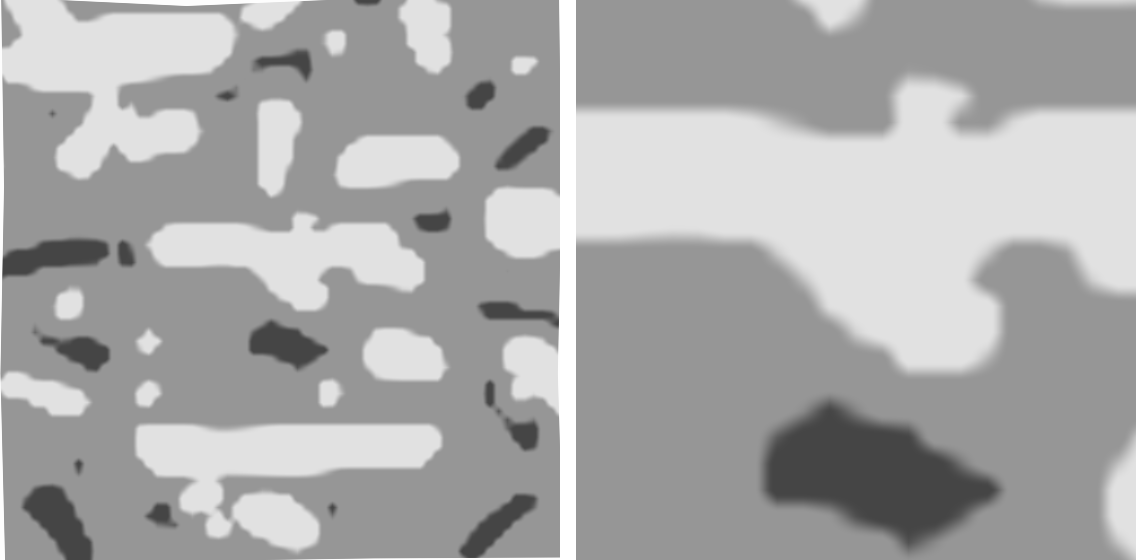
Left: the whole. Right: its middle third, enlarged.
This pattern is drawn by a Shadertoy shader. Its source:

```glsl
#define GREY  vec3(0.588)
#define LIGHT vec3(0.882)
#define DARK  vec3(0.272)
#define PAPER vec3(0.992)
#define LATTICE 64.0      // coarse samples across the canvas
#define WARP 0.055        // waviness of the outlines
#define WARP_SCALE 7.5
#define HALO 0.034        // grey gap kept between light and dark
#define MELT 0.025        // how far light parts flow together
#define SEED 3.0

vec3 hash3(vec2 p) {
    vec3 q = fract(vec3(p.xyx) * vec3(0.1031, 0.1030, 0.0973));
    q += dot(q, q.yxz + 33.33);
    return fract((q.xxy + q.yzz) * q.zyx);
}

vec2 noise2(vec2 p) {
    vec2 i = floor(p), f = fract(p);
    f = f * f * (3.0 - 2.0 * f);
    vec2 low  = mix(hash3(i).xy, hash3(i + vec2(1, 0)).xy, f.x);
    vec2 high = mix(hash3(i + vec2(0, 1)).xy, hash3(i + vec2(1, 1)).xy, f.x);
    return mix(low, high, f.y);
}

float smoothMin(float a, float b, float k) {
    float h = max(k - abs(a - b), 0.0) / k;
    return min(a, b) - 0.25 * h * h * k;
}

// Distance to jittered capsules, one per tile, lying mostly level
float strokes(vec2 p, vec2 tile, float halfLength, float radius, float presence, float seed) {
    vec2 home = floor(p / tile);
    float d = 1.0;
    for (int y = -1; y <= 1; y++)
    for (int x = -1; x <= 1; x++) {
        vec2 cell = home + vec2(x, y);
        vec3 place = hash3(cell + 17.0 * seed + SEED);
        if (place.z > presence) continue;
        vec3 form = hash3(cell + 29.0 * seed + SEED + 71.0);
        vec2 q = p - (cell + 0.25 + 0.5 * place.xy) * tile;
        float turn = 2.0 * form.x - 1.0;
        float angle = 1.57 * turn * turn * turn;
        vec2 along = vec2(cos(angle), sin(angle));
        float reach = halfLength * (0.5 + form.y);
        q -= along * clamp(dot(q, along), -reach, reach);
        d = min(d, length(q) - radius * (0.75 + 0.5 * form.z));
    }
    return d;
}

// Coverage of light (x) and dark (y) at one lattice sample
vec2 coverage(vec2 p) {
    vec2 w = p + WARP * (noise2(p * WARP_SCALE + SEED) - 0.5);
    float bands   = strokes(w, vec2(0.70, 0.36), 0.170, 0.047, 1.00, 1.0);
    float islands = strokes(w, vec2(0.21, 0.21), 0.040, 0.036, 0.55, 2.0);
    float dots    = strokes(w, vec2(0.17, 0.17), 0.004, 0.020, 0.30, 3.0);
    float light = min(smoothMin(bands, islands, MELT), dots);

    float shards = strokes(w, vec2(0.20, 0.16), 0.050, 0.022, 0.65, 4.0);
    float specks = strokes(p, vec2(0.25, 0.25), 0.001, 0.009, 0.45, 5.0);
    float dark = max(min(shards, specks), HALO - light);
    return clamp(0.5 - vec2(light, dark) * LATTICE * 2.0, 0.0, 1.0);
}

// Ragged paper margin: positive outside the printed sheet
float margin(float t, float inset, float seed) {
    float i = floor(t * 3.0);
    float width = mix(hash3(vec2(i, seed)).x, hash3(vec2(i + 1.0, seed)).x, fract(t * 3.0));
    return 0.018 * width - 0.007 - inset;
}

void mainImage(out vec4 fragColor, in vec2 fragCoord) {
    vec2 uv = fragCoord / iResolution.xy;

    // Blend the coarse samples, which leaves softly stepped outlines
    vec2 g = uv * LATTICE, i = floor(g), f = fract(g);
    vec2 low  = mix(coverage(i / LATTICE), coverage((i + vec2(1, 0)) / LATTICE), f.x);
    vec2 high = mix(coverage((i + vec2(0, 1)) / LATTICE), coverage((i + vec2(1, 1)) / LATTICE), f.x);
    vec2 cover = smoothstep(0.15, 0.85, mix(low, high, f.y));

    vec3 color = mix(GREY, LIGHT, cover.x);
    color = mix(color, DARK, cover.y);

    // Sheet border
    float outside = max(max(margin(uv.y, uv.x, 11.0), margin(uv.y, 1.0 - uv.x, 23.0)),
                        max(margin(uv.x, uv.y, 37.0), margin(uv.x, 1.0 - uv.y, 53.0)));
    color = mix(color, PAPER, smoothstep(-0.001, 0.001, outside));
    fragColor = vec4(color, 1.0);
}
```
